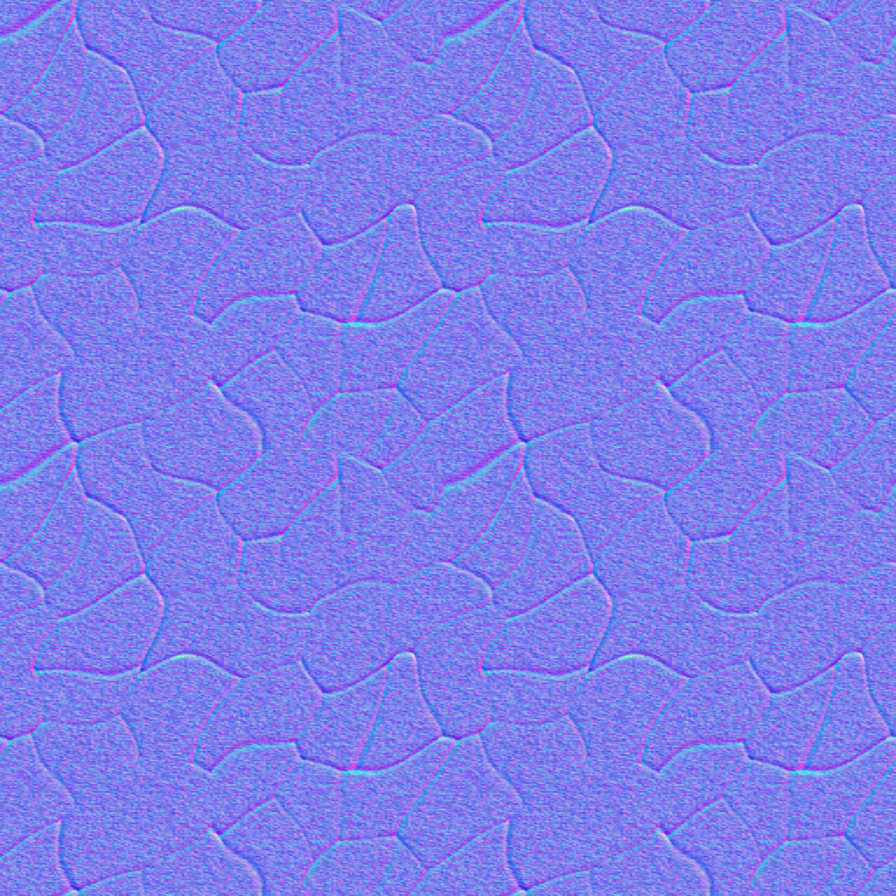
Write a Shadertoy shader that draws this texture map.

```glsl
// Tiling normal map of fine-grained hide, split into plates by thin creases.

const float REPEATS = 2.0;                   // whole copies across the canvas
const vec3 FLAT = vec3(0.496, 0.497, 0.926); // colour of level ground
const float STEEP_DARKENING = 0.25;          // blue lost on slopes

const vec2 PLATES = vec2(6.0, 6.0);          // plates across one copy
const float JITTER = 0.92;                   // irregularity of the plates
const float PLATE_LEAN = 0.28;               // stretch of plates up to the right
const float CREASE_WIDTH = 0.0048;           // flank width, in copies
const float CREASE_TILT = 0.22;              // steepness of the flanks
const vec2 CREASE_FADE = vec2(0.0, 0.7);     // hash range from absent to full

const vec2 GRAIN_COARSE = vec2(64.0, 128.0); // embossed layers
const vec2 GRAIN_DASH = vec2(128.0, 256.0);
const vec2 GRAIN_MIX = vec2(0.4, 0.55);
const vec2 GRAIN_TILT = vec2(0.21, 0.2);
const vec2 SPECKLE = vec2(192.0, 256.0);     // loose layer of random tilts
const vec2 SPECKLE_TILT = vec2(0.23, 0.25);
const float GRAIN_SKEW = 0.12;               // leans the grain to cyan and pink
const float GRAIN_DAMP = 0.3;                // smoothing of grain inside creases
const float TAU = 6.283185;

vec2 hash2(vec2 p) {
    vec3 q = fract(p.xyx * vec3(0.1031, 0.1030, 0.0973));
    q += dot(q, q.yzx + 33.33);
    return fract((q.xx + q.yz) * q.zy);
}

// Layered sines with whole frequencies bend the creases and still wrap.
vec2 bend(vec2 p) {
    vec2 a = TAU * p.yx;
    vec2 b = TAU * p;
    return 0.022 * sin(2.0 * a + b + vec2(0.4, 2.1))
         + 0.010 * sin(4.0 * a - 3.0 * b + vec2(1.7, 4.0));
}

vec2 seedPoint(vec2 cell) {
    vec2 offset = 0.5 + JITTER * (hash2(mod(cell, PLATES) + 7.0) - 0.5);
    return (cell + offset) / PLATES;
}

// The same value from either side of a crease.
float creaseStrength(vec2 cellA, vec2 cellB) {
    vec2 a = mod(cellA, PLATES);
    vec2 b = mod(cellB, PLATES);
    float h = hash2(a + b + 17.0 * a * b + 3.0).x;
    return smoothstep(CREASE_FADE.x, CREASE_FADE.y, h);
}

// Tilt of the groove flanks along cellular borders in a leaning metric.
vec2 creaseTilt(vec2 p) {
    mat2 metric = mat2(1.0, -PLATE_LEAN, -PLATE_LEAN, 1.0);
    vec2 base = floor(p * PLATES);
    vec2 home = base;
    float nearest = 1e3;
    for (int y = -2; y <= 2; y++)
    for (int x = -2; x <= 2; x++) {
        vec2 cell = base + vec2(x, y);
        vec2 r = seedPoint(cell) - p;
        float d = dot(r, metric * r);
        if (d < nearest) { nearest = d; home = cell; }
    }

    vec2 homeSeed = seedPoint(home);
    vec2 tilt = vec2(0.0);
    for (int y = -2; y <= 2; y++)
    for (int x = -2; x <= 2; x++) {
        if (x == 0 && y == 0) continue;
        vec2 cell = home + vec2(x, y);
        vec2 seed = seedPoint(cell);
        vec2 toEdge = normalize(metric * (seed - homeSeed));
        float d = dot(0.5 * (seed + homeSeed) - p, toEdge) / CREASE_WIDTH;
        float flank = d * exp(0.5 - 0.5 * d * d);
        tilt += toEdge * flank * creaseStrength(home, cell);
    }
    return tilt;
}

// Gradient of wrapping value noise.
vec2 grainSlope(vec2 p, vec2 cells, float seed) {
    vec2 g = p * cells;
    vec2 i = floor(g);
    vec2 f = g - i;
    vec2 u = f * f * (3.0 - 2.0 * f);
    float a = hash2(mod(i, cells) + seed).x;
    float b = hash2(mod(i + vec2(1, 0), cells) + seed).x;
    float c = hash2(mod(i + vec2(0, 1), cells) + seed).x;
    float d = hash2(mod(i + vec2(1, 1), cells) + seed).x;
    return 6.0 * f * (1.0 - f) * (vec2(b - a, c - a) + (a - b - c + d) * u.yx);
}

// Wrapping noise with two independent channels around zero.
vec2 speckle(vec2 p, vec2 cells, float seed) {
    vec2 g = p * cells - 0.5;
    vec2 i = floor(g);
    vec2 u = smoothstep(0.0, 1.0, g - i);
    vec2 low = mix(hash2(mod(i, cells) + seed),
                   hash2(mod(i + vec2(1, 0), cells) + seed), u.x);
    vec2 high = mix(hash2(mod(i + vec2(0, 1), cells) + seed),
                    hash2(mod(i + vec2(1, 1), cells) + seed), u.x);
    return mix(low, high, u.y) - 0.5;
}

void mainImage(out vec4 fragColor, in vec2 fragCoord) {
    vec2 p = fract(fragCoord / iResolution.xy * REPEATS);

    // Embossed grain under loose speckle.
    vec2 grain = GRAIN_MIX.x * grainSlope(p, GRAIN_COARSE, 11.0)
               + GRAIN_MIX.y * grainSlope(p, GRAIN_DASH, 53.0);
    grain = GRAIN_TILT * grain + SPECKLE_TILT * speckle(p, SPECKLE, 97.0);
    grain.x -= GRAIN_SKEW * grain.y;

    // Creases calm the grain where they are steep.
    vec2 crease = creaseTilt(p + bend(p));
    float calm = 1.0 - GRAIN_DAMP * min(length(crease), 1.0);

    vec2 tilt = CREASE_TILT * crease - calm * grain;
    fragColor = vec4(FLAT + vec3(tilt, -STEEP_DARKENING * dot(tilt, tilt)), 1.0);
}
```
